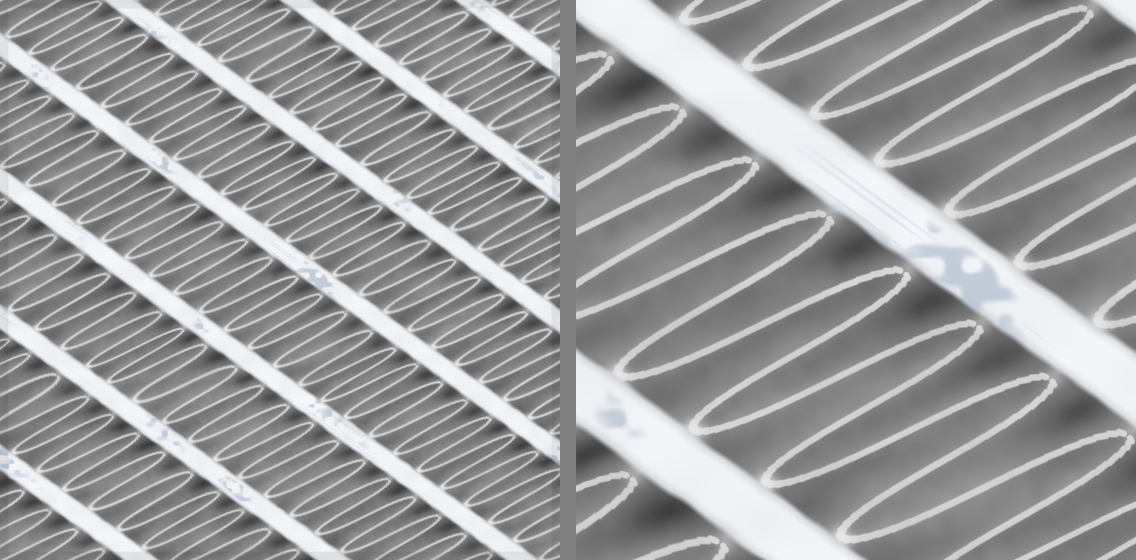
Left, the full canvas; right, a detail of the centre.
This texture is drawn by a WebGL 1 fragment shader. Its source:

```glsl
precision highp float;
// Radiator core: pale diagonal tubes with a folded wire-thin fin winding between them.
uniform vec2 u_resolution;

#define TUBE_SLOPE 0.729
#define FIN_SLOPE 0.52
#define TUBE_PITCH 0.2375
#define TUBE_OFFSET 0.080
#define TUBE_HALF 0.092
#define FIN_PITCH 0.0438
#define FIN_WIDTH 0.0019
#define FOLD 0.052
#define WEAR 0.75
#define TUBE_COLOR vec3(0.942, 0.953, 0.966)
#define WIRE_COLOR vec3(0.84, 0.845, 0.84)
#define WORN_COLOR vec3(0.70, 0.75, 0.81)

const float PI = 3.14159265;

float hash(vec2 p) {
  vec3 q = fract(vec3(p.xyx) * 0.1031);
  q += dot(q, q.yzx + 33.33);
  return fract((q.x + q.y) * q.z);
}

float noise(vec2 p) {
  vec2 i = floor(p), f = fract(p);
  f = f * f * (3.0 - 2.0 * f);
  return mix(mix(hash(i), hash(i + vec2(1, 0)), f.x),
             mix(hash(i + vec2(0, 1)), hash(i + vec2(1, 1)), f.x), f.y);
}

float segmentDistance(vec2 a, vec2 b) {
  vec2 d = b - a;
  return length(a - d * clamp(dot(a, d) / dot(d, d), 0.0, 1.0));
}

// Half a fold: x is the phase along the tube, y the way across the gap.
vec2 foldPoint(float angle) {
  return vec2(angle / (2.0 * PI) + FOLD * sin(2.0 * angle),
              0.49 - 0.47 * cos(angle));
}

void main() {
  vec2 uv = gl_FragCoord.xy / u_resolution;
  float aa = 1.1 / min(u_resolution.x, u_resolution.y);

  // Tube coordinate, with the pitch growing slightly towards the bottom
  float level = (1.0 - uv.y - TUBE_SLOPE * uv.x - TUBE_OFFSET) / TUBE_PITCH;
  level -= 0.0105 * level * level;
  float row = floor(level), cell = level - row;
  float pitch = TUBE_PITCH + 0.005 * level;

  // Skewed fin coordinates: phase along the tube, across from lower to upper tube
  float reach = pitch / (TUBE_SLOPE + FIN_SLOPE);
  float gap = 1.0 - 2.0 * TUBE_HALF;
  float across = (1.0 - TUBE_HALF - cell) / gap;
  float finPitch = FIN_PITCH + 0.0014 * row;
  float start = 0.524 + 0.024 * (hash(vec2(row + 20.0, 3.0)) - 0.5);
  float phase = (uv.x - across * gap * reach - start) / finPitch;
  phase += 0.35 * (noise(vec2(phase * 0.6 + 60.0, row * 7.0 + 50.0)) - 0.5);
  float fin = floor(phase + 0.5);
  float offset = phase - fin, side = offset < 0.0 ? -1.0 : 1.0;
  vec2 here = vec2(abs(offset), across);
  mat2 toCanvas = mat2(side * finPitch * vec2(1.0, -TUBE_SLOPE),
                       gap * reach * vec2(1.0, FIN_SLOPE));

  // Distance to the folded wire
  float wireDistance = 1.0;
  vec2 last = toCanvas * (foldPoint(0.0) - here);
  for (int i = 1; i <= 20; i++) {
    vec2 next = toCanvas * (foldPoint(PI * float(i) / 20.0) - here);
    wireDistance = min(wireDistance, segmentDistance(last, next));
    last = next;
  }

  // Fin walls: each pocket brightens towards its lower side
  float angle = acos(clamp((0.49 - across) / 0.47, -1.0, 1.0));
  float halfWidth = foldPoint(angle).x;
  bool leftPocket = here.x < halfWidth;
  float pocket = leftPocket ? offset / max(halfWidth, 0.02)
                            : (offset - side * 0.5) / max(0.5 - halfWidth, 0.02);
  float pocketId = fin * 2.0 + (leftPocket ? 0.0 : side);
  float wall = 0.475 + 0.055 * smoothstep(-0.8, 0.8, pocket);
  wall += 0.05 * (hash(vec2(pocketId + 90.0, row + 30.0)) - 0.5);
  wall += 0.07 * (noise(vec2(phase * 3.0 + 200.0, across * 4.0 + row * 9.0 + 90.0)) - 0.5);
  wall += 0.03 * (noise(uv * 110.0) - 0.5);
  wall -= 0.05 * smoothstep(0.45, 1.0, across);

  // Shadows in the open ends of the pockets
  float upperHole = exp(-pow(here.x / 0.20, 2.0) - pow((across - 0.93) / 0.13, 2.0));
  float lowerHole = exp(-pow((here.x - 0.5) / 0.2, 2.0) - pow((across - 0.05) / 0.15, 2.0));
  wall -= 0.17 * upperHole + 0.06 * lowerHole;
  vec3 color = wall * vec3(0.995, 0.997, 1.005);

  // Wire with a faint halo, brighter in places
  float shine = 0.8 + 0.2 * noise(vec2(phase * 2.0 + 300.0, across * 5.0 + row * 5.0 + 70.0));
  color += 0.09 * exp(-wireDistance / 0.0028);
  color = mix(color, WIRE_COLOR, shine * (1.0 - smoothstep(FIN_WIDTH - aa, FIN_WIDTH + aa, wireDistance)));

  // Solder beads where the folds touch the tubes
  float lowerBead = length(toCanvas * (here - vec2(0.0, 0.01)));
  float upperBead = length(toCanvas * (here - vec2(0.5, 0.98)));
  float bead = 0.85 * exp(-pow(lowerBead / 0.0065, 2.0)) + 0.4 * exp(-pow(upperBead / 0.006, 2.0));
  color = mix(color, vec3(0.92), clamp(bead, 0.0, 1.0));

  // Tube with soft rims, worn patches and fine scratches
  float fromAxis = cell - step(0.5, cell);
  float rimDistance = (abs(fromAxis) - TUBE_HALF) * pitch * 0.808;
  rimDistance += 0.002 * (noise(uv * 70.0 + 11.0) - 0.5);
  float patchy = noise(vec2(uv.x * 14.0 + 5.0, level * 6.0 + 40.0));
  float grain = noise(uv * vec2(95.0, 120.0));
  float worn = smoothstep(0.70, 0.88, patchy) * smoothstep(0.35, 0.75, grain);
  float scratch = smoothstep(0.80, 0.95, noise(vec2(uv.x * 8.0, level * 75.0 + 400.0)));
  vec3 tube = TUBE_COLOR + 0.03 * (noise(uv * 45.0) - 0.5);
  tube -= 0.10 * smoothstep(-0.007, 0.0, rimDistance);
  tube = mix(tube, WORN_COLOR, WEAR * max(worn, 0.35 * scratch * smoothstep(0.45, 0.7, patchy)));
  color = mix(color, tube, 1.0 - smoothstep(-0.0015 - aa, 0.0015 + aa, rimDistance));

  // Slightly dimmed border
  vec2 edge = min(uv, 1.0 - uv);
  color *= 1.0 - 0.07 * (1.0 - smoothstep(0.015 - aa, 0.015 + aa, min(edge.x, edge.y)));
  gl_FragColor = vec4(color, 1.0);
}
```
